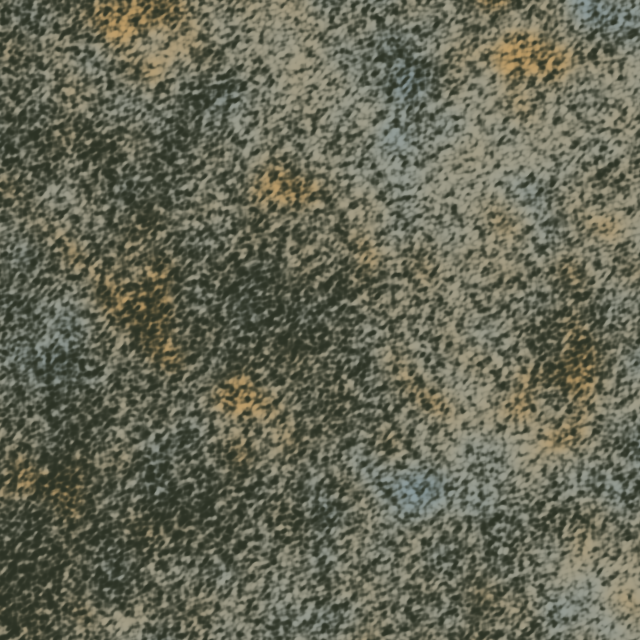
Reproduce this texture procedurally as a Shadertoy shader.

```glsl
const vec3 DARK_MOSS = vec3(0.170, 0.195, 0.142);
const vec3 PALE_STONE = vec3(0.637, 0.622, 0.542);
const vec3 WARM_TINT = vec3(0.075, 0.004, -0.075);

const float GRAIN_SCALE = 82.0;     // coarse grains across the canvas
const float PIT_SCALE = 155.0;      // fine pits across the canvas
const float GRAIN_AMOUNT = 3.4;
const float PIT_AMOUNT = 2.4;
const float GRAIN_STRETCH = 0.84;   // below 1 lengthens grains on the diagonal
const float GRAIN_ANGLE = 0.65;
const vec2 LIGHT_OFFSET = vec2(-0.0021, 0.0021);
const float RELIEF = 0.35;
const vec2 COVER_SLOPE = vec2(0.90, 0.48);  // paler toward the upper right
const float TONE_BIAS = -0.07;
const float CONTRAST = 1.7;

// Integer hash giving a gradient in [-1, 1] on both axes
vec2 hashGradient(ivec2 cell) {
    uvec2 v = uvec2(cell) * 1664525u + 1013904223u;
    v.x += v.y * 1664525u;
    v.y += v.x * 1664525u;
    v ^= v >> 16u;
    v.x += v.y * 1664525u;
    v.y += v.x * 1664525u;
    v ^= v >> 16u;
    return vec2(v & 65535u) / 32767.5 - 1.0;
}

float gradientNoise(vec2 p) {
    vec2 base = floor(p);
    vec2 f = p - base;
    ivec2 cell = ivec2(base);
    vec2 s = f * f * (3.0 - 2.0 * f);
    float a = dot(hashGradient(cell), f);
    float b = dot(hashGradient(cell + ivec2(1, 0)), f - vec2(1.0, 0.0));
    float c = dot(hashGradient(cell + ivec2(0, 1)), f - vec2(0.0, 1.0));
    float d = dot(hashGradient(cell + ivec2(1, 1)), f - vec2(1.0, 1.0));
    return mix(mix(a, b, s.x), mix(c, d, s.x), s.y);
}

mat2 rotation(float angle) {
    float c = cos(angle), s = sin(angle);
    return mat2(c, -s, s, c);
}

// Broad pale and mossy regions, broken into smaller clumps
float stoneCover(vec2 uv) {
    float cover = dot(uv - 0.5, COVER_SLOPE);
    float scale = 3.2;
    float amount = 1.5;
    for (int i = 0; i < 4; i++) {
        uv = rotation(0.9) * uv + 7.3;
        cover += amount * gradientNoise(uv * scale);
        scale *= 2.2;
        amount *= 0.86;
    }
    return cover;
}

// Worm-like grains with fine pits
float grainHeight(vec2 uv) {
    vec2 p = rotation(GRAIN_ANGLE) * uv * vec2(1.0);
    p.x *= GRAIN_STRETCH;
    float grain = gradientNoise(p * GRAIN_SCALE + 31.7);
    float pits = gradientNoise(rotation(1.1) * p * PIT_SCALE + 83.1);
    return GRAIN_AMOUNT * grain + PIT_AMOUNT * pits;
}

void mainImage(out vec4 fragColor, in vec2 fragCoord) {
    vec2 uv = fragCoord / iResolution.y;

    // Grain lit from the upper left
    float height = grainHeight(uv);
    float relief = height - grainHeight(uv + LIGHT_OFFSET);
    float level = stoneCover(uv) + height + RELIEF * relief + TONE_BIAS;

    // Soft limits keep mossy and stony areas flat between their grains
    float tone = 1.0 / (1.0 + exp(-CONTRAST * level));
    vec3 color = mix(DARK_MOSS, PALE_STONE, tone);

    // Rusty stains on the pale stone
    float stain = 1.5 * gradientNoise(uv * 5.0 + 12.4)
                + gradientNoise(uv * 15.0 + 47.9);
    stain += 0.8 * smoothstep(0.25, 0.75, stain);
    color += WARM_TINT * stain * tone;

    fragColor = vec4(color, 1.0);
}
```
